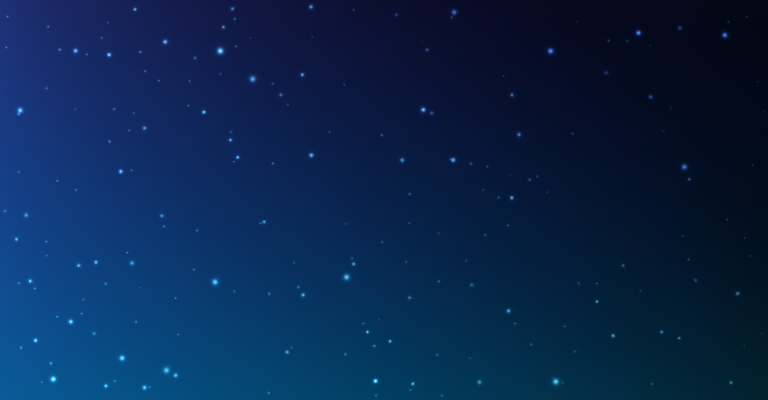
Reproduce this background procedurally as a Shadertoy shader.

```glsl
// A deep blue night sky, bright along the left edge and nearly black at the upper right,
// with scattered glowing stars. Smooth curves blend the sky colours; three layers of
// jittered cells hold the stars, from a few large ones to many faint specks.

// Smooth quadratic blend that passes through all three colours at 0, 0.5 and 1
vec3 curve(vec3 start, vec3 middle, vec3 end, float t) {
    vec3 control = 2.0 * middle - 0.5 * (start + end);
    return mix(mix(start, control, t), mix(control, end, t), t);
}

vec3 skyColour(vec2 uv) {
    // The left side falls off faster than the right
    float x = pow(uv.x, 0.85);
    vec3 low  = curve(vec3(0.04, 0.36, 0.60), vec3(0.01, 0.26, 0.41), vec3(0.01, 0.13, 0.18), x);
    vec3 mid  = curve(vec3(0.08, 0.26, 0.54), vec3(0.035, 0.14, 0.31), vec3(0.005, 0.05, 0.11), x);
    vec3 high = curve(vec3(0.12, 0.19, 0.46), vec3(0.05, 0.065, 0.20), vec3(0.01, 0.03, 0.08), x);
    return max(curve(low, mid, high, uv.y), 0.0);
}

vec3 hash3(vec2 cell) {
    vec3 p = fract(cell.xyx * vec3(0.1031, 0.1030, 0.0973));
    p += dot(p, p.yxz + 33.33);
    return fract((p.xxy + p.yzz) * p.zyx);
}

// One star per occupied cell: x is the bright core, y the surrounding halo
vec2 starLayer(vec2 p, float cells, float radius, float density, float seed) {
    vec2 cell = floor(p * cells);
    vec3 place = hash3(cell + seed);
    vec3 kind = hash3(cell + seed + 57.0);
    vec2 centre = (cell + mix(vec2(0.12), vec2(0.88), place.xy)) / cells;
    float d = length(p - centre);

    // Keep small stars from slipping between pixels
    float r = max(radius * mix(0.7, 1.1, kind.y), 0.65 / iResolution.y);
    float core = exp(-d * d / (r * r));
    float halo = exp(-d * d / (r * r * 3.5));
    float shown = step(place.z, density) * mix(0.4, 1.0, kind.x);
    return vec2(core, halo) * shown;
}

void mainImage(out vec4 fragColor, in vec2 fragCoord) {
    vec2 uv = fragCoord / iResolution.xy;
    vec2 p = fragCoord / iResolution.y;
    vec3 colour = skyColour(uv);

    // Stars thin out towards the dark right side
    float density = mix(0.48, 0.18, uv.x);
    vec2 light = vec2(0.0);
    for (int i = 0; i < 3; i++) {
        float layer = float(i);
        float cells = 6.0 + 3.5 * layer;
        float radius = 0.0058 - 0.0016 * layer;
        float strength = 1.0 / (1.0 + 0.5 * layer * layer);
        light += strength * starLayer(p, cells, radius, density, 19.0 + 31.0 * layer);
    }

    // Icy cyan for most of the sky, turning blue at the upper right
    float blueness = smoothstep(0.1, 0.7, uv.x * uv.y);
    vec3 coreColour = mix(vec3(0.55, 0.90, 0.95), vec3(0.30, 0.55, 0.95), blueness);
    vec3 haloColour = mix(vec3(0.08, 0.42, 0.65), vec3(0.10, 0.25, 0.65), blueness);
    float fade = mix(1.15, 0.8, uv.x);
    colour += fade * (coreColour * light.x + haloColour * light.y * 0.35);

    fragColor = vec4(min(colour, 1.0), 1.0);
}
```
